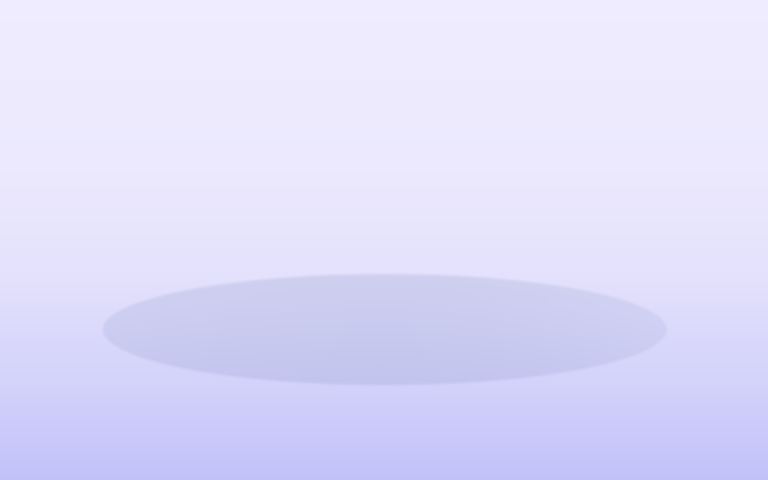
Write a WebGL 1 fragment shader that draws this background.

```glsl
precision highp float;
// A pale lavender backdrop that deepens to periwinkle near the floor,
// with one wide, soft-edged elliptical shadow lying on it. Built from
// blended vertical gradient stops and an approximate ellipse distance.

uniform vec2 u_resolution;

const vec3 SKY_TOP = vec3(0.937, 0.925, 1.000);
const vec3 SKY_LOW = vec3(0.925, 0.914, 0.994);
const vec3 HORIZON = vec3(0.892, 0.884, 0.987);
const vec3 FLOOR_MID = vec3(0.822, 0.820, 0.980);
const vec3 FLOOR_NEAR = vec3(0.757, 0.757, 0.978);
const vec3 SHADOW_TINT = vec3(0.50, 0.55, 0.75);

// Blend position between two heights, clamped to 0..1.
float ramp(float low, float high, float y) {
  return clamp((y - low) / (high - low), 0.0, 1.0);
}

// Vertical gradient, from the near floor up to the top.
vec3 backdrop(float y) {
  vec3 color = mix(FLOOR_NEAR, FLOOR_MID, ramp(0.0, 0.19, y));
  color = mix(color, HORIZON, ramp(0.19, 0.43, y));
  color = mix(color, SKY_LOW, ramp(0.43, 0.66, y));
  return mix(color, SKY_TOP, ramp(0.66, 1.0, y));
}

// First-order signed distance to an axis-aligned ellipse.
float ellipseDistance(vec2 p, vec2 radii) {
  float k = length(p / radii);
  float slope = length(p / (radii * radii));
  return k * (k - 1.0) / max(slope, 0.0001);
}

// Shadow opacity: strongest in the middle, fading more to the right.
float shadowStrength(float x) {
  float side = x < 0.0 ? 0.035 : 0.075;
  return 0.205 - side * x * x;
}

void main() {
  vec2 uv = gl_FragCoord.xy / u_resolution;
  vec2 aspect = vec2(u_resolution.x / u_resolution.y, 1.0);

  // Floor shadow, measured in canvas heights.
  vec2 center = vec2(0.501, 0.3135);
  vec2 radii = vec2(0.367, 0.1156);
  vec2 offset = uv - center;
  float edge = ellipseDistance(offset * aspect, radii * aspect);
  float softness = 0.005;
  float coverage = 1.0 - smoothstep(-softness, softness, edge);

  float opacity = coverage * shadowStrength(offset.x / radii.x);
  vec3 color = mix(backdrop(uv.y), SHADOW_TINT, opacity);
  gl_FragColor = vec4(color, 1.0);
}
```
